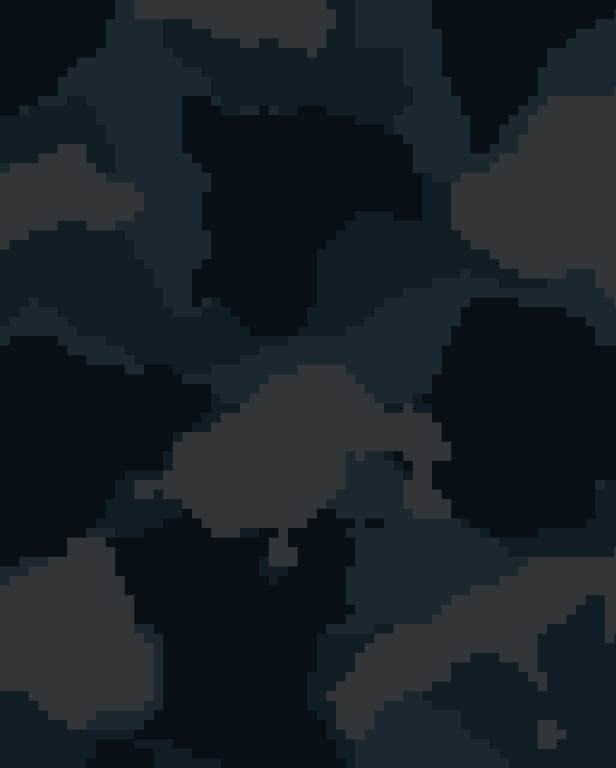
Reproduce this pattern procedurally as a Shadertoy shader.

```glsl
// Dark blocky camouflage: grey and near-black patches over teal and slate.
#define GRID 80.0                 // blocks per canvas height
#define SPACING vec2(0.70, 0.29)  // distance between patches
#define JITTER 0.22               // scatter of the patch centres
#define GREY_RADII vec2(0.175, 0.079)
#define DARK_RADII vec2(0.180, 0.138)
#define WARP 0.15                 // strength of the outline distortion
#define SLATE_LEVEL 0.04          // higher means less slate

const vec3 TEAL  = vec3(0.062, 0.115, 0.141);
const vec3 SLATE = vec3(0.110, 0.158, 0.190);
const vec3 DARK  = vec3(0.030, 0.060, 0.083);
const vec3 GREY  = vec3(0.195, 0.212, 0.220);

vec2 hash2(vec2 p) {
    vec3 q = fract(p.xyx * vec3(0.1031, 0.1030, 0.0973));
    q += dot(q, q.yzx + 33.33);
    return fract((q.xx + q.yz) * q.zy);
}

float cornerSlope(vec2 corner, vec2 offset) {
    float angle = 6.2832 * hash2(corner + 71.0).x;
    return dot(vec2(cos(angle), sin(angle)), offset);
}

float gradientNoise(vec2 p) {
    vec2 i = floor(p), f = p - i;
    vec2 u = f * f * f * (f * (f * 6.0 - 15.0) + 10.0);
    vec2 e = vec2(1.0, 0.0);
    float low  = mix(cornerSlope(i, f), cornerSlope(i + e, f - e), u.x);
    float high = mix(cornerSlope(i + e.yx, f - e.yx), cornerSlope(i + 1.0, f - 1.0), u.x);
    return mix(low, high, u.y);
}

// Bend the plane so that the ellipses get wavy outlines.
vec2 warp(vec2 p) {
    vec2 broad = vec2(gradientNoise(p * 5.0), gradientNoise(p * 5.0 + 17.3));
    vec2 fine  = vec2(gradientNoise(p * 15.0 + 5.7), gradientNoise(p * 15.0 + 41.1));
    return p + WARP * (broad + 0.3 * fine);
}

// Relative distance to the nearest tilted ellipse on a staggered, jittered lattice.
float patches(vec2 p, vec2 radii, float tilt, float shift, float seed) {
    float nearest = 10.0;
    float baseRow = floor(p.y / SPACING.y);
    for (int y = -1; y <= 1; y++) {
        float row = baseRow + float(y);
        float stagger = shift + 0.5 * mod(row, 2.0);
        float baseColumn = floor(p.x / SPACING.x - stagger);
        for (int x = -1; x <= 1; x++) {
            vec2 id = vec2(baseColumn + float(x), row);
            vec2 place = hash2(id + seed), form = hash2(id + seed + 23.0);
            vec2 centre = (id + vec2(stagger, 0.0) + 0.5 + JITTER * (place - 0.5)) * SPACING;
            float angle = tilt + 0.7 * (form.x - 0.5);
            vec2 along = vec2(cos(angle), sin(angle)), d = p - centre;
            vec2 local = vec2(dot(d, along), dot(d, vec2(-along.y, along.x)));
            nearest = min(nearest, length(local / (radii * mix(0.85, 1.15, form.y))) - 1.0);
        }
    }
    return nearest;
}

// Flat colour of one block, layered from back to front.
vec3 blockColour(vec2 block) {
    vec2 p = block / GRID;
    vec2 q = warp(p);
    float slate = gradientNoise(q * vec2(3.6, 5.2) + vec2(-0.6, 0.9) * q.yx + 9.4);
    float dark = patches(q, DARK_RADII, 0.65, 0.0, 37.0) + 0.45 * gradientNoise(p * 8.0 + 3.1);
    float grey = patches(q, GREY_RADII, 0.25, 0.5, 11.0);
    vec3 colour = slate > SLATE_LEVEL ? SLATE : TEAL;
    colour = dark < 0.0 ? DARK : colour;
    return grey < 0.0 ? GREY : colour;
}

void mainImage(out vec4 fragColor, in vec2 fragCoord) {
    // Blend the four blocks around the nearest grid corner by pixel coverage.
    float pixel = GRID / iResolution.y;
    vec2 g = fragCoord * pixel;
    vec2 corner = floor(g + 0.5);
    vec2 cover = clamp((g - corner) / pixel + 0.5, 0.0, 1.0);
    vec2 h = vec2(0.5, -0.5);
    vec3 below = mix(blockColour(corner + h.yy), blockColour(corner + h.xy), cover.x);
    vec3 above = mix(blockColour(corner + h.yx), blockColour(corner + h.xx), cover.x);
    fragColor = vec4(mix(below, above, cover.y), 1.0);
}
```
